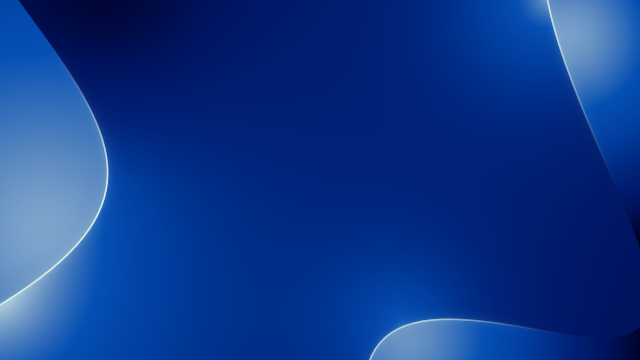
Write a Shadertoy shader that draws this background.

```glsl
// Deep blue backdrop with three glowing curved panels at the left, right and bottom.
// Each panel edge is a cubic Bezier with a signed distance; a scalar light level,
// summed from soft pools of light, is turned into colour by one blue ramp.

#define SEGMENTS 40
#define OVERSHOOT 0.08
#define LINE_WIDTH 0.0026
#define HALO_WIDTH 0.011
#define HALO_STRENGTH 0.22
#define AMBIENT 0.6
#define LINE_COLOR vec3(0.84, 0.93, 0.89)

// Colour for a light level from 0 (near black) to 6 (pale blue)
vec3 blueRamp(float level) {
    vec3 stops[7] = vec3[7](
        vec3(0.00, 0.00, 0.13), vec3(0.00, 0.07, 0.36), vec3(0.00, 0.14, 0.48),
        vec3(0.00, 0.24, 0.62), vec3(0.02, 0.31, 0.70), vec3(0.35, 0.53, 0.75),
        vec3(0.63, 0.76, 0.84));
    level = clamp(level, 0.0, 5.999);
    int i = int(level);
    return mix(stops[i], stops[i + 1], fract(level));
}

vec2 bezier(vec2 a, vec2 b, vec2 c, vec2 d, float t) {
    float s = 1.0 - t;
    return s * s * s * a + 3.0 * s * s * t * b + 3.0 * s * t * t * c + t * t * t * d;
}

// x: signed distance, negative on the right of the travel direction; y: curve parameter
vec2 curveDistance(vec2 p, vec2 a, vec2 b, vec2 c, vec2 d) {
    float nearest = 1e5, side = 1.0, param = 0.0;
    float stepT = (1.0 + 2.0 * OVERSHOOT) / float(SEGMENTS);
    vec2 from = bezier(a, b, c, d, -OVERSHOOT);
    for (int i = 0; i < SEGMENTS; i++) {
        float t = -OVERSHOOT + float(i) * stepT;
        vec2 to = bezier(a, b, c, d, t + stepT);
        vec2 along = to - from, offset = p - from;
        float h = clamp(dot(offset, along) / dot(along, along), 0.0, 1.0);
        float dist = length(offset - along * h);
        if (dist < nearest) {
            nearest = dist;
            side = along.x * offset.y < along.y * offset.x ? -1.0 : 1.0;
            param = t + h * stepT;
        }
        from = to;
    }
    return vec2(nearest * side, param);
}

// Light inside a panel: a rounded peak falling off evenly
float panelLight(vec2 p, vec2 center, float peak, float slope) {
    return peak - slope * (length(vec3(p - center, 0.1)) - 0.1);
}

// Light on the backdrop: exponential falloff from a source
float glow(vec2 p, vec2 center, float peak, float reach) {
    return peak * exp(-length(p - center) / reach);
}

// Lays a panel over the colour, then its bright rim
vec3 addPanel(vec3 color, vec2 edge, float light, float rim, float pixel) {
    color = mix(color, blueRamp(light), smoothstep(pixel, -pixel, edge.x));
    float dist = abs(edge.x);
    float line = 1.0 - smoothstep(LINE_WIDTH - pixel, LINE_WIDTH + pixel, dist);
    float halo = HALO_STRENGTH * exp(-dist / HALO_WIDTH);
    return mix(color, LINE_COLOR, rim * max(line, halo));
}

void mainImage(out vec4 fragColor, in vec2 fragCoord) {
    vec2 p = fragCoord / iResolution.y;
    float pixel = 0.75 / iResolution.y;

    // Panel edges
    vec2 left = curveDistance(p, vec2(0.051, 1.0), vec2(0.322, 0.63),
                              vec2(0.456, 0.431), vec2(0.0, 0.153));
    vec2 right = curveDistance(p, vec2(1.778, 0.31), vec2(1.694, 0.542),
                               vec2(1.56, 0.792), vec2(1.521, 1.0));
    vec2 bottom = curveDistance(p, vec2(1.021, -0.019), vec2(1.102, 0.273),
                                vec2(1.671, -0.028), vec2(1.778, 0.093));

    // Backdrop light, with a dark pool at the upper left
    float light = AMBIENT
        + glow(p, vec2(0.0, 0.17), 4.7, 0.6)
        + glow(p, vec2(1.516, 1.0), 4.2, 0.25)
        + glow(p, vec2(1.12, 0.09), 2.9, 0.2);
    light += exp(-abs(left.x) / 0.12) * (1.0 - smoothstep(0.35, 0.75, p.y));
    vec2 shade = p - vec2(0.25, 1.0);
    light -= 1.4 * exp(-dot(shade, shade) / 0.12);
    vec3 color = blueRamp(light);

    // Panels and rims
    color = addPanel(color, left, panelLight(p, vec2(0.12, 0.36), 5.5, 3.7),
                     smoothstep(0.05, 0.6, left.y), pixel);
    color = addPanel(color, right, panelLight(p, vec2(1.58, 0.9), 5.4, 10.5),
                     0.9 * smoothstep(0.2, 1.0, right.y), pixel);
    color = addPanel(color, bottom, panelLight(p, vec2(1.13, 0.06), 5.2, 9.0),
                     0.75 * (1.0 - smoothstep(0.25, 0.7, bottom.y)), pixel);

    fragColor = vec4(color, 1.0);
}
```
